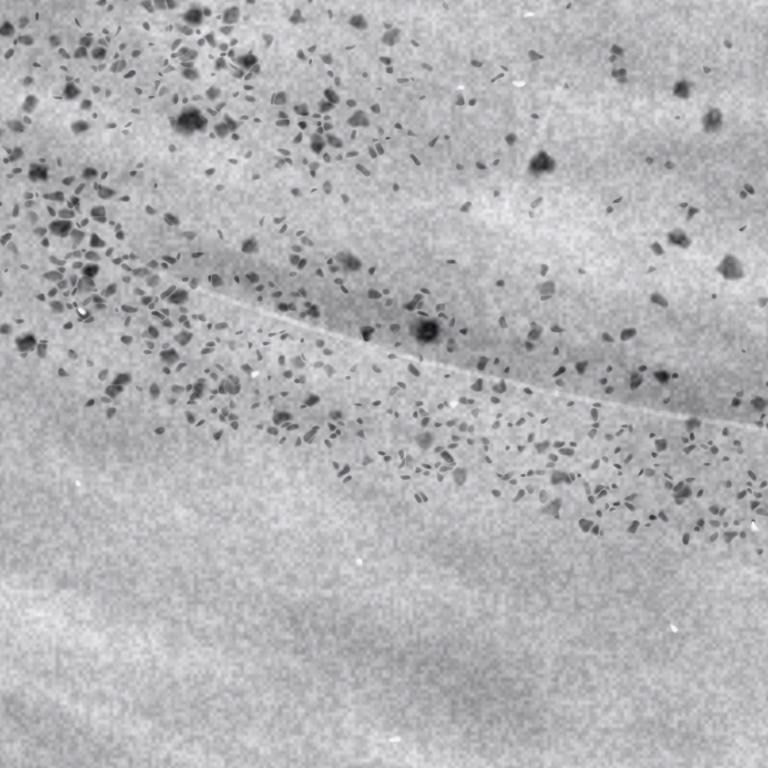
Write a WebGL 2 fragment shader that draws this texture.

```glsl
#version 300 es
precision highp float;

#define GROUND 0.728
#define GRAIN 0.22
#define PATCHES 0.30
#define SPECK_CELLS 64.0
#define BUSH_CELLS 34.0
#define TREE_CELLS 15.0
#define EDGE_WARP 0.011
#define TRACK_WIDTH 0.0035
#define TINT vec3(-0.003, -0.005, 0.009)

uniform vec2 u_resolution;
out vec4 fragColor;

float hash(vec2 p) {
    uvec2 q = uvec2(ivec2(floor(p))) * uvec2(1597u, 3812u) + uvec2(7919u, 104729u);
    uint n = (q.x ^ (q.y * 747u)) * 277803u;
    n = (n ^ (n >> 15u)) * 739391u;
    n = (n ^ (n >> 13u)) * 668265u;
    return float((n ^ (n >> 16u)) & 65535u) / 65535.0;
}

float noise(vec2 p) {
    vec2 i = floor(p), f = fract(p);
    f = f * f * (3.0 - 2.0 * f);
    return mix(mix(hash(i), hash(i + vec2(1, 0)), f.x),
               mix(hash(i + vec2(0, 1)), hash(i + vec2(1, 1)), f.x), f.y);
}

float fbm(vec2 p) {
    float sum = 0.0, amp = 0.5;
    for (int i = 0; i < 4; i++) {
        sum += amp * noise(p);
        p = p * 2.03 + 17.3;
        amp *= 0.5;
    }
    return sum / 0.9375;
}

float band(float x, float lo, float hi, float soft) {
    return smoothstep(lo - soft, lo + soft, x) * (1.0 - smoothstep(hi - soft, hi + soft, x));
}

float spot(vec2 p, vec2 centre, vec2 size) {
    vec2 d = (p - centre) / size;
    return exp(-dot(d, d));
}

float segment(vec2 p, vec2 a, vec2 b) {
    vec2 ab = b - a;
    return length(p - a - ab * clamp(dot(p - a, ab) / dot(ab, ab), 0.0, 1.0));
}

// Height above the track that crosses the slope
float aboveTrack(vec2 p) {
    return p.y - (0.735 - 0.46 * p.x + 0.17 * p.x * p.x);
}

// Chance of plants: x for specks, y for bushes, z for trees
vec3 cover(vec2 p) {
    float v = aboveTrack(p);
    float clump = smoothstep(0.25, 0.7, noise(p * 11.0 + 5.0));
    float thicket = band(v, -0.19, 0.10, 0.035) * (1.0 - smoothstep(0.14, 0.32, p.x));
    float valley = band(v, 0.005, 0.085, 0.015) * (1.0 - 0.75 * smoothstep(0.4, 0.7, p.x));
    float upper = smoothstep(0.14, 0.20, v) * (1.0 - smoothstep(0.42, 0.62, p.x));
    float slope = band(v, -0.17, -0.02, 0.025) * smoothstep(0.12, 0.28, p.x);
    float stray = smoothstep(-0.19, -0.12, v);
    float dense = max(thicket, max(valley * 0.8, upper * 0.6)) * (0.25 + 0.75 * clump);
    return vec3(0.55 * dense + 0.42 * slope + 0.06 * stray,
                0.80 * dense + 0.10 * slope + 0.03 * stray,
                0.40 * dense + 0.07 * stray);
}

// Darkness of scattered round plants, radius given in cells
float plants(vec2 p, float cells, vec2 radius, vec3 kind, float seed) {
    float dark = 0.0;
    vec2 home = floor(p * cells);
    for (int y = -1; y <= 1; y++)
    for (int x = -1; x <= 1; x++) {
        vec2 id = home + vec2(x, y);
        vec2 key = id + seed;
        vec2 centre = (id + 0.1 + 0.8 * vec2(hash(key + 211.0), hash(key + 433.0))) / cells;
        float size = mix(radius.x, radius.y, hash(key + 677.0)) / cells;
        float grows = step(hash(key), dot(cover(centre), kind));
        float shade = 0.6 + 0.4 * hash(key + 911.0);
        float d = length((p - centre) * vec2(1.0, 1.12));
        dark = max(dark, grows * shade * (1.0 - smoothstep(0.35 * size, 1.15 * size, d)));
    }
    return dark;
}

void main() {
    vec2 p = gl_FragCoord.xy / u_resolution;
    float v = aboveTrack(p);

    // Soil: drawn-out patches running down to the right
    vec2 along = vec2(p.x * 0.95 - p.y * 0.3, p.x * 0.3 + p.y * 0.95);
    float tone = GROUND + PATCHES * (fbm(along * vec2(4.0, 11.0) + 30.0) - 0.5);

    // Broad light and dark ground
    tone += 0.07 * spot(p, vec2(0.92, 0.86), vec2(0.16, 0.025));
    tone += 0.08 * (1.0 - smoothstep(0.01, 0.06, segment(p, vec2(0.64, 0.74), vec2(1.0, 0.60))));
    tone += 0.07 * (1.0 - smoothstep(0.01, 0.05, segment(p, vec2(0.0, 0.87), vec2(0.30, 0.78))));
    tone += 0.07 * (1.0 - smoothstep(0.0, 0.03, segment(p, vec2(0.0, 0.12), vec2(0.28, 0.0))));
    tone += 0.05 * spot(p, vec2(0.35, 0.32), vec2(0.30, 0.12));
    tone -= 0.07 * spot(p, vec2(0.62, 0.17), vec2(0.20, 0.12));
    tone -= 0.06 * spot(p, vec2(0.86, 0.80), vec2(0.14, 0.03));
    tone -= 0.10 * band(v, 0.002, 0.06, 0.012) * smoothstep(0.1, 0.25, p.x);

    // Track and faint footpath
    float track = 1.0 - smoothstep(0.3 * TRACK_WIDTH, 1.7 * TRACK_WIDTH, abs(v + 0.003));
    tone += 0.09 * track * smoothstep(0.15, 0.25, p.x);
    float path = segment(p, vec2(0.655, 0.72), vec2(0.745, 0.92));
    tone += 0.06 * (1.0 - smoothstep(0.001, 0.006, path));

    // Fine grain
    tone += GRAIN * (0.6 * noise(p * 200.0) + 0.4 * noise(p * 105.0 + 60.0) - 0.5);

    // Plants with ragged outlines
    vec2 q = p + EDGE_WARP * (vec2(noise(p * 75.0), noise(p * 75.0 + 90.0)) - 0.5);
    float specks = plants(q, SPECK_CELLS, vec2(0.30, 0.52), vec3(1, 0, 0), 10.0);
    float bushes = plants(q, BUSH_CELLS, vec2(0.26, 0.46), vec3(0, 1, 0), 1300.0);
    float trees = plants(q, TREE_CELLS, vec2(0.16, 0.36), vec3(0, 0, 1), 2900.0);
    float dark = max(0.33 * specks, max(0.40 * bushes, 0.52 * trees));
    tone -= dark * (0.75 + 0.5 * noise(p * 120.0 + 40.0));

    // Rare bright stones
    vec2 cell = floor(p * 14.0);
    vec2 stone = (cell + 0.2 + 0.6 * vec2(hash(cell + 51.0), hash(cell + 87.0))) / 14.0;
    float shine = step(hash(cell + 140.0), 0.05) * (1.0 - smoothstep(0.002, 0.007, length(q - stone)));
    tone = mix(tone, 0.96, shine);

    fragColor = vec4(clamp(vec3(tone) + TINT, 0.0, 1.0), 1.0);
}
```
